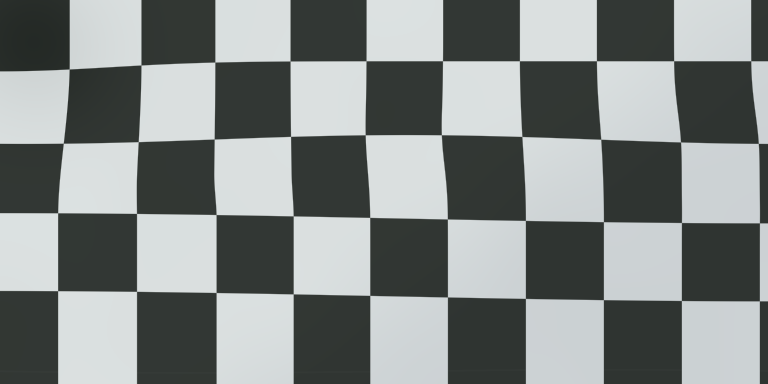
Write a Shadertoy shader that draws this pattern.

```glsl
const float PITCH = 0.2031;                 // cell size, in canvas heights
const vec2 ORIGIN = vec2(0.151, 0.1615);    // first full crossing, from top left
const float LAST_ROW = 3.5;                 // the bottom row runs off the canvas
const vec3 DARK = vec3(0.197, 0.217, 0.203);
const vec3 LIGHT = vec3(0.857, 0.878, 0.878);
const vec3 SHADOW_TINT = vec3(0.935, 0.938, 0.948);
const float CORNER_SHADE = 0.055;
const float MOTTLE = 0.014;
const float HEM_Y = 0.967;
const float HEM_GLOW = 0.012;
const float TAU = 6.28318;

float bell(float x) { return exp(-x * x); }

float hash(vec2 p) {
    p = fract(p * vec2(0.1031, 0.1130));
    p += dot(p, p.yx + 33.33);
    return fract((p.x + p.y) * p.x * 17.0);
}

float noise(vec2 p) {
    vec2 i = floor(p), f = fract(p);
    f = f * f * (3.0 - 2.0 * f);
    return mix(mix(hash(i), hash(i + vec2(1, 0)), f.x),
               mix(hash(i + vec2(0, 1)), hash(i + vec2(1, 1)), f.x), f.y);
}

// Displacement of the cloth from a regular grid
vec2 drape(vec2 p) {
    float fromLeft = p.x - ORIGIN.x;
    float pull = 0.039 * exp(-max(fromLeft, 0.0) / 0.365) - 0.005 - 0.01 * fromLeft;
    float bulge = 0.008 * smoothstep(1.43, 1.82, p.x) - 0.0105 * bell((p.x - 1.08) / 0.18);
    float ripple = 0.007 * bell((p.x - 0.6) / 0.25);
    float dx = pull * (1.0 - smoothstep(0.16, 0.57, p.y))
             + bulge * bell((p.y - 0.36) / 0.11)
             + ripple * smoothstep(0.45, 0.57, p.y);

    float corner = 0.027 * bell(p.x / 0.39) - 0.002;
    float sag = -0.0013 - 0.0117 * cos(TAU * (p.x - 1.055) / 1.98);
    float tilt = -0.013 + 0.027 * smoothstep(0.0, 2.0, p.x);
    float dy = mix(corner, sag, smoothstep(0.16, 0.365, p.y));
    dy = mix(dy, tilt, smoothstep(0.365, 0.57, p.y));
    return vec2(dx, dy);
}

// Distance to the nearest grid line, with the sign changing at each line
vec2 alternate(vec2 q) { return 0.5 - abs(mod(q + 0.5, 2.0) - 1.0); }

void mainImage(out vec4 fragColor, in vec2 fragCoord) {
    float pixel = 1.0 / iResolution.y;
    vec2 p = vec2(fragCoord.x, iResolution.y - fragCoord.y) * pixel;

    // Checks
    vec2 cell = (p - drape(p) - ORIGIN) / PITCH;
    cell.y = min(cell.y, LAST_ROW);
    vec2 side = clamp(alternate(cell) * PITCH / (0.6 * pixel), -1.0, 1.0);
    float ink = 0.5 + 0.5 * side.x * side.y;
    vec3 color = mix(LIGHT, DARK, ink);

    // Broad folds and soft mottling
    float shadow = smoothstep(1.62, 2.4, p.x + 1.3 * p.y);
    color *= mix(vec3(1.0), SHADOW_TINT, shadow);
    color *= 1.0 + MOTTLE * (noise(p * vec2(5.0, 3.5) + 7.0) - 0.5);
    color -= CORNER_SHADE * bell(length(p - vec2(0.09, 0.11)) / 0.2);

    // Faint hem
    float hem = abs(p.y - HEM_Y - 0.004 * sin(3.0 * p.x));
    color += HEM_GLOW * ink * (1.0 - smoothstep(0.001, 0.001 + pixel, hem));

    fragColor = vec4(color, 1.0);
}
```
